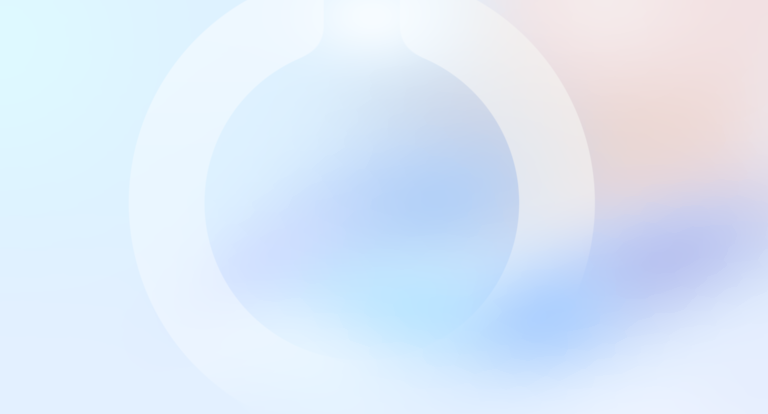
A WebGL 2 fragment shader for this background:

```glsl
#version 300 es
precision highp float;
// Pale pastel glows behind a translucent, notched ring that fades toward the bottom.
uniform vec2 u_resolution;
out vec4 fragColor;

// Blends a soft, rotated elliptical glow over the colour.
void glow(inout vec3 col, vec2 p, vec2 center, vec2 radii, float angle, vec3 tint, float strength) {
    float c = cos(angle), s = sin(angle);
    vec2 d = mat2(c, -s, s, c) * (p - center) / radii;
    col = mix(col, tint, strength * exp(-dot(d, d)));
}

// Smooth maximum, used to round the corners of the notch.
float smoothMax(float a, float b, float k) {
    float h = max(k - abs(a - b), 0.0) / k;
    return max(a, b) + 0.25 * k * h * h;
}

// Signed distance to a ring with a gap at its top.
float notchedRing(vec2 q) {
    float r = length(q);
    float band = max(r - 0.563, 0.38 - r);
    float gap = q.y > 0.0 ? 0.092 - abs(q.x) : -1.0;
    return smoothMax(band, gap, 0.06);
}

vec2 hash2(vec2 cell) {
    return fract(sin(vec2(dot(cell, vec2(127.1, 311.7)), dot(cell, vec2(269.5, 183.3)))) * 43758.5);
}

// Offset from p to the nearest cellular seed, which facets the gradients faintly.
vec2 nearestSeed(vec2 p) {
    vec2 cell = floor(p), nearest = vec2(2.0);
    for (int y = -1; y <= 1; y++) {
        for (int x = -1; x <= 1; x++) {
            vec2 c = cell + vec2(x, y);
            vec2 offset = c + hash2(c) - p;
            if (dot(offset, offset) < dot(nearest, nearest)) nearest = offset;
        }
    }
    return nearest;
}

vec3 background(vec2 p) {
    // Cool left side
    vec3 col = mix(vec3(0.89, 0.94, 1.0), vec3(0.87, 0.945, 1.0), smoothstep(0.1, 0.6, p.y));
    glow(col, p, vec2(0.0, 0.9), vec2(0.36, 0.34), 0.0, vec3(0.87, 0.98, 1.0), 0.9);

    // Warm upper right
    float warm = smoothstep(1.0, 1.38, p.x) * smoothstep(0.36, 0.58, p.y);
    col = mix(col, vec3(0.95, 0.88, 0.885), warm);
    glow(col, p, vec2(1.52, 0.66), vec2(0.32, 0.17), 0.1, vec3(0.925, 0.84, 0.815), 0.85);
    glow(col, p, vec2(1.46, 1.0), vec2(0.2, 0.15), 0.0, vec3(0.96, 0.925, 0.925), 0.9);
    glow(col, p, vec2(1.88, 0.66), vec2(0.1, 0.26), 0.0, vec3(0.93, 0.91, 0.93), 0.6);

    // Blue and grey inside the ring
    glow(col, p, vec2(1.0, 0.74), vec2(0.2, 0.13), 0.0, vec3(0.82, 0.89, 0.955), 0.6);
    glow(col, p, vec2(1.18, 0.64), vec2(0.24, 0.18), -0.8, vec3(0.815, 0.83, 0.885), 0.85);
    glow(col, p, vec2(0.84, 0.45), vec2(0.25, 0.14), 0.5, vec3(0.765, 0.845, 0.99), 0.7);
    glow(col, p, vec2(1.05, 0.51), vec2(0.27, 0.17), 0.2, vec3(0.69, 0.81, 0.97), 0.9);
    glow(col, p, vec2(0.65, 0.36), vec2(0.2, 0.1), 0.5, vec3(0.82, 0.86, 1.0), 0.8);

    // Violet sweep, then the cyan and blue pools below it
    glow(col, p, vec2(1.6, 0.37), vec2(0.34, 0.15), 0.33, vec3(0.73, 0.765, 0.94), 1.0);
    glow(col, p, vec2(1.02, 0.255), vec2(0.3, 0.135), -0.1, vec3(0.73, 0.9, 1.0), 0.93);
    glow(col, p, vec2(1.32, 0.24), vec2(0.18, 0.135), 0.3, vec3(0.67, 0.81, 1.0), 0.9);

    // Pale light along the bottom
    glow(col, p, vec2(1.6, -0.03), vec2(0.36, 0.13), 0.25, vec3(0.93, 0.955, 1.0), 0.95);
    glow(col, p, vec2(1.88, 0.12), vec2(0.23, 0.15), 0.4, vec3(0.9, 0.93, 0.995), 0.9);
    glow(col, p, vec2(0.75, 0.11), vec2(0.24, 0.13), -0.5, vec3(0.905, 0.96, 1.0), 0.85);
    return col;
}

void main() {
    vec2 p = gl_FragCoord.xy / u_resolution.y;
    vec2 q = p - vec2(0.874, 0.51);
    vec2 facetSize = vec2(0.06, 0.035);
    vec3 col = background(p + 0.22 * facetSize * nearestSeed(p / facetSize));

    // Translucent ring, cream on its upper right side
    float edge = 1.0 / u_resolution.y;
    float cover = 1.0 - smoothstep(-edge, edge, notchedRing(q));
    float fade = smoothstep(-0.46, -0.16, q.y - 0.4 * q.x);
    float cream = smoothstep(0.05, 0.4, q.x) * smoothstep(-0.25, 0.1, q.y);
    vec3 ringTint = mix(vec3(0.97, 0.985, 1.0), vec3(0.96, 0.955, 0.945), cream);
    float upper = smoothstep(0.0, 0.45, q.y);
    col = mix(col, ringTint, cover * fade * mix(mix(0.46, 0.62, upper), 0.65, cream));

    // Light that pours through the notch and over its sides
    glow(col, p, vec2(0.9, 0.96), vec2(0.17, 0.11), 0.0, vec3(0.975, 0.99, 1.0), 0.92);

    fragColor = vec4(col, 1.0);
}
```
